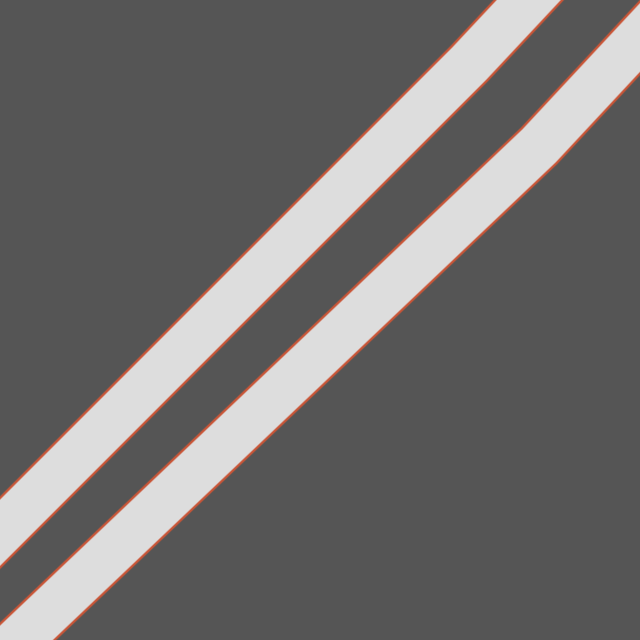
A WebGL 1 fragment shader for this background:

```glsl
precision highp float;
// Two pale, slightly bent diagonal bands with thin rust outlines on dark grey.

uniform vec2 u_resolution;

float segmentDistance(vec2 p, vec2 a, vec2 b) {
  vec2 ab = b - a;
  return length(p - a - ab * clamp(dot(p - a, ab) / dot(ab, ab), 0.0, 1.0));
}

// Signed distance to a band that runs from start through bend to end
float bandDistance(vec2 p, vec2 start, vec2 bend, vec2 end) {
  float centerline = min(segmentDistance(p, start, bend), segmentDistance(p, bend, end));
  return centerline - 0.0384;
}

void main() {
  float pixel = 1.0 / min(u_resolution.x, u_resolution.y);
  vec2 p = gl_FragCoord.xy * pixel;

  float upper = bandDistance(p, vec2(-0.2, -0.0324), vec2(0.7331, 0.9005), vec2(0.9193, 1.0995));
  float lower = bandDistance(p, vec2(-0.2, -0.218), vec2(0.8424, 0.7722), vec2(1.1576, 1.1107));
  float band = min(upper, lower);

  // Pale fill over the ground, then the outline along its edge
  vec3 color = mix(vec3(0.333), vec3(0.867), smoothstep(pixel, -pixel, band));
  float outline = smoothstep(pixel, -pixel, abs(band) - 0.0018);
  color = mix(color, vec3(0.79, 0.33, 0.21), outline);

  gl_FragColor = vec4(color, 1.0);
}
```
